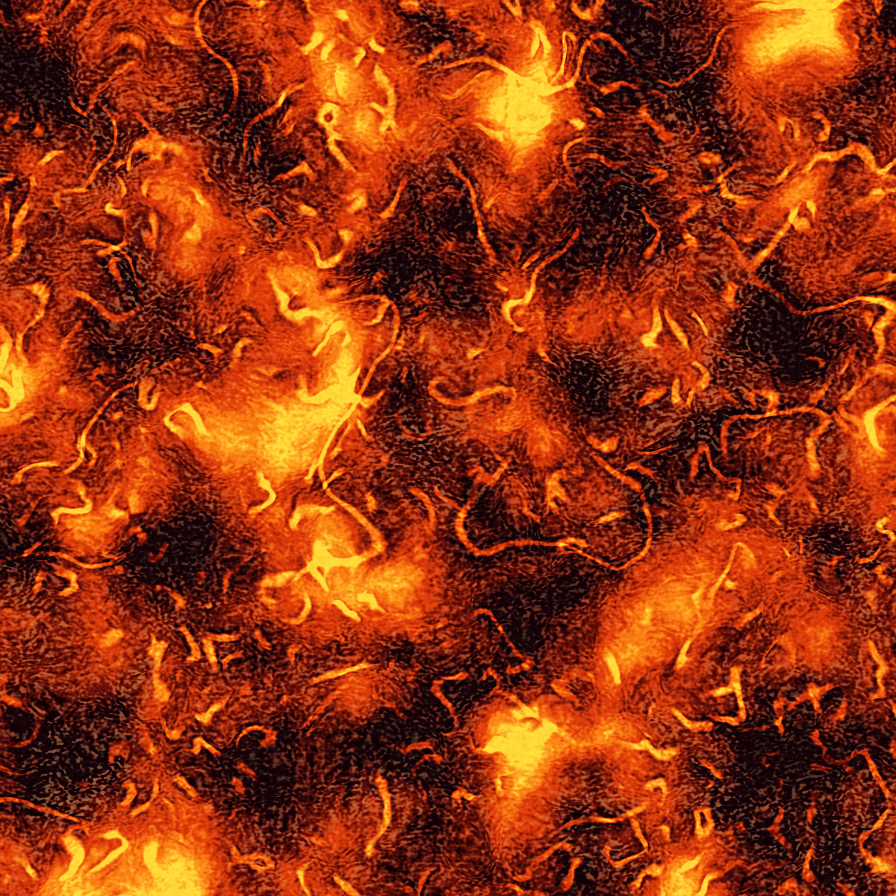
A Shadertoy shader for this texture:

```glsl
vec2 hash22(vec2 p) {
    vec3 q = fract(p.xyx * vec3(0.1031, 0.1030, 0.0973));
    q += dot(q, q.yzx + 33.33);
    return fract((q.xx + q.yz) * q.zy);
}

float cornerSlope(vec2 cell, vec2 corner, vec2 local) {
    return dot(hash22(cell + corner) * 2.0 - 1.0, local - corner);
}

// Gradient noise, centred on zero
float noise(vec2 p) {
    vec2 cell = floor(p);
    vec2 f = p - cell;
    vec2 u = f * f * f * (f * (f * 6.0 - 15.0) + 10.0);
    float low = mix(cornerSlope(cell, vec2(0, 0), f), cornerSlope(cell, vec2(1, 0), f), u.x);
    float high = mix(cornerSlope(cell, vec2(0, 1), f), cornerSlope(cell, vec2(1, 1), f), u.x);
    return mix(low, high, u.y);
}

float fbm(vec2 p, int octaves) {
    float sum = 0.0;
    float amplitude = 1.0;
    for (int i = 0; i < octaves; i++) {
        sum += amplitude * noise(p);
        p = mat2(1.6, 1.2, -1.2, 1.6) * p + 17.3;
        amplitude *= 0.5;
    }
    return sum;
}

vec2 warp(vec2 p, float frequency, float strength) {
    vec2 q = p * frequency;
    return p + strength * vec2(fbm(q + 31.7, 3), fbm(q + 74.2, 3));
}

// Distance to a noise contour, in canvas units
float contourDistance(vec2 p, float frequency, float level) {
    vec2 q = p * frequency;
    vec2 e = vec2(0.03, 0.0);
    float n = noise(q);
    vec2 slope = vec2(noise(q + e.xy), noise(q + e.yx)) - n;
    return abs(n - level) / (length(slope) / e.x + 0.25) / frequency;
}

float line(float distance, float halfWidth) {
    return 1.0 - smoothstep(halfWidth * 0.25, halfWidth, distance);
}

vec3 heatColor(float heat) {
    vec3 color = mix(vec3(0.09, 0.02, 0.035), vec3(0.38, 0.06, 0.035), smoothstep(0.0, 0.28, heat));
    color = mix(color, vec3(0.87, 0.23, 0.04), smoothstep(0.22, 0.58, heat));
    color = mix(color, vec3(0.98, 0.49, 0.07), smoothstep(0.55, 0.82, heat));
    return mix(color, vec3(1.0, 0.85, 0.22), smoothstep(0.78, 1.15, heat));
}

void mainImage(out vec4 fragColor, in vec2 fragCoord) {
    vec2 uv = fragCoord / iResolution.y;
    vec2 bent = warp(uv, 7.0, 0.035);
    vec2 curled = warp(bent, 24.0, 0.012);

    // Molten pools and smaller lumps
    float pools = fbm(bent * 5.5 + 4.6, 3);
    float lumps = fbm(curled * 22.0 + 9.1, 3);
    float molten = smoothstep(-0.15, 0.4, pools);
    float heat = 0.36 + 0.95 * pools + 0.28 * lumps;
    heat += 0.28 * smoothstep(0.2, 0.55, pools);

    // Short curled embers with dark rims
    float emberDistance = contourDistance(curled + 3.4, 23.0, 0.06);
    float emberMask = smoothstep(-0.08, 0.16, noise(curled * 31.0 + 52.0));
    emberMask *= smoothstep(-0.3, 0.1, noise(uv * 7.0 + 21.0));
    float ember = line(emberDistance, 0.0055) * emberMask;
    float rim = line(emberDistance, 0.014) * emberMask - ember;
    heat += 0.5 * ember - 0.2 * rim;

    // Long hairline cracks
    float crackDistance = contourDistance(bent + 8.2, 7.0, 0.03);
    float crackMask = smoothstep(-0.05, 0.15, noise(uv * 6.0 + 63.0));
    float crack = line(crackDistance, 0.0033) * crackMask;
    heat += 0.36 * crack - 0.16 * (line(crackDistance, 0.012) * crackMask - crack);

    // Gritty crust, strongest where it is cool
    float grain = noise(curled * vec2(150.0, 215.0)) + 0.7 * noise(uv * vec2(240.0, 290.0) + 5.0);
    heat += grain * mix(0.42, 0.17, molten);
    vec3 color = heatColor(max(heat, 0.0));

    // Pale ash flakes gathered in patches
    float patches = smoothstep(-0.15, 0.4, fbm(uv * 4.5 + 40.0, 3));
    float cool = 1.0 - smoothstep(-0.1, 0.3, pools);
    float flakes = smoothstep(0.02, 0.36, grain + 0.25 * lumps);
    float ash = flakes * cool * mix(0.3, 0.9, patches) * (1.0 - max(ember, crack));
    color = mix(color, vec3(0.60, 0.43, 0.28), 0.75 * ash);
    color += grain * vec3(0.06, 0.07, 0.06);

    fragColor = vec4(clamp(color, 0.0, 1.0), 1.0);
}
```
